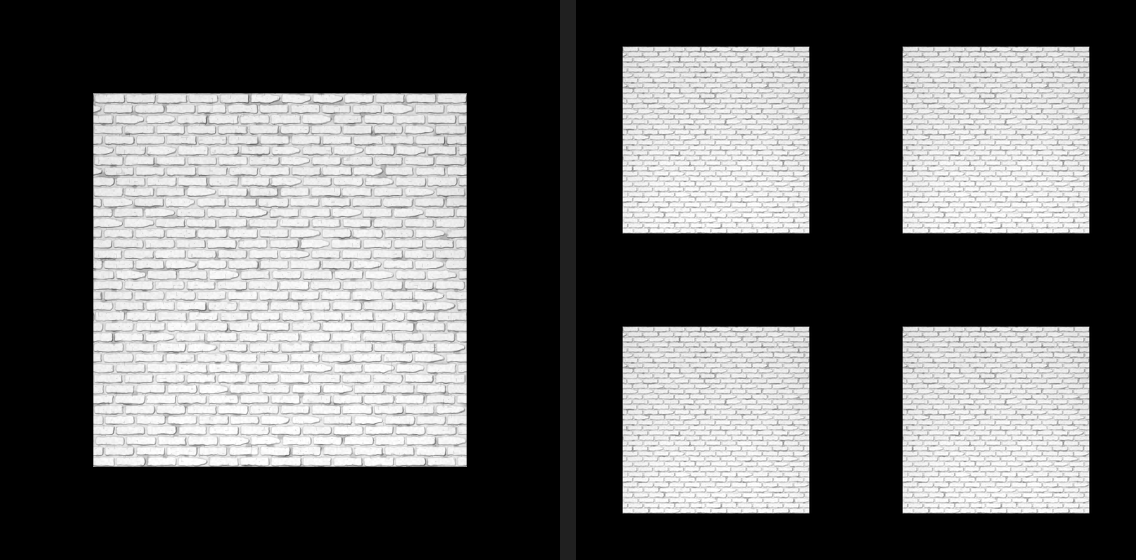
Left: one tile. Right: repeated 2 by 2.
This texture is drawn by a Shadertoy shader. Its source:

```glsl
// Whitewashed brick wall in running bond, set as a square panel in a black surround.
#define COLS 12.0
#define ROWS 36.0
#define MARGIN (1.0 / 6.0)
#define ROW_SHIFT (1.0 / 3.0)
#define JOINT 0.10
#define CORNER 0.17
#define LINE_WIDTH 0.085
#define LINE_DEPTH 0.32
#define WOBBLE 0.07
#define GRAIN 0.05

const vec3 SURROUND = vec3(0.0);
const float TOP_TONE = 0.93;
const float BOTTOM_TONE = 0.985;
const float MORTAR_DROP = 0.065;

float hash(vec2 p) {
    vec3 h = fract(p.xyx * vec3(0.1031, 0.1030, 0.0973));
    h += dot(h, h.yzx + 33.33);
    return fract((h.x + h.y) * h.z);
}

// Value noise that wraps after a whole number of cells
float noise(vec2 p, float period) {
    vec2 i = floor(p), f = fract(p);
    f = f * f * (3.0 - 2.0 * f);
    vec2 a = mod(i, period), b = mod(i + 1.0, period);
    return mix(mix(hash(a), hash(vec2(b.x, a.y)), f.x),
               mix(hash(vec2(a.x, b.y)), hash(b), f.x), f.y);
}

// Rounded brick whose right end may taper
float brickDistance(vec2 p, vec2 halfSize, float taper) {
    halfSize.y -= taper * smoothstep(0.3, 1.5, p.x);
    vec2 d = abs(p) - halfSize + CORNER;
    return length(max(d, 0.0)) + min(max(d.x, d.y), 0.0) - CORNER;
}

float wallTone(vec2 q, float pixel) {
    // Wall position in row heights, counted down from the top
    float aspect = ROWS / COLS;
    vec2 w = vec2(q.x, 1.0 - q.y) * ROWS;

    // Hand-laid unevenness of the edges
    vec2 rough = vec2(noise(w * 2.0, ROWS * 2.0),
                      noise(w * 2.0 + 17.0, ROWS * 2.0)) - 0.5;
    float chip = noise(w * 5.0, ROWS * 5.0) - 0.5;
    vec2 bent = w + rough * WOBBLE * vec2(2.0, 1.6);

    // Brick cell, each course stepped sideways
    float row = floor(bent.y);
    float wrappedRow = mod(row, ROWS);
    float shift = row * ROW_SHIFT + 0.08 * (hash(vec2(wrappedRow, 71.0)) - 0.5);
    float column = bent.x / aspect - shift;
    vec2 id = vec2(mod(floor(column), COLS), wrappedRow);
    vec2 p = vec2((fract(column) - 0.5) * aspect, fract(bent.y) - 0.5);

    // Size, taper and tone differ from brick to brick
    float kind = hash(id + 5.0);
    vec2 halfSize = vec2(0.5 * aspect, 0.5) - JOINT;
    halfSize -= vec2(0.08, 0.035) * hash(id + 29.0);
    float taper = 0.22 * step(0.86, kind);
    float d = brickDistance(p, halfSize, taper) + chip * 0.05;

    // Edges facing down and right fall into shadow
    vec2 toShade = vec2(0.04, 0.06);
    float facing = (brickDistance(p + toShade, halfSize, taper)
                  - brickDistance(p - toShade, halfSize, taper)) / (2.0 * length(toShade));
    float shade = mix(0.28, 1.0, smoothstep(-0.3, 0.8, facing));
    float wear = mix(0.45, 1.25, noise(w * 1.5 + 9.0, ROWS * 1.5));
    float line = 1.0 - smoothstep(0.0, LINE_WIDTH + 0.5 * pixel, abs(d - 0.025));

    // Daylight gradient with softly dimmed sides
    float tone = mix(BOTTOM_TONE, TOP_TONE, smoothstep(0.0, 1.0, q.y));
    tone -= 0.035 * pow(abs(2.0 * q.x - 1.0), 4.0);

    // Brick faces, mortar and painted grain
    float mortar = smoothstep(-pixel, pixel, d);
    tone += (kind - 0.5) * 0.025 * (1.0 - mortar);
    tone -= MORTAR_DROP * mortar;
    tone += GRAIN * (noise(w * 6.0 + 3.0, ROWS * 6.0) - 0.5);
    tone -= LINE_DEPTH * line * shade * wear;

    // Small pits and crumbled joints
    float pit = smoothstep(0.84, 0.97, noise(w * 4.0 + 41.0, ROWS * 4.0));
    float crumble = smoothstep(0.72, 0.9, noise(w + 53.0, ROWS));
    tone -= pit * 0.08 + crumble * mortar * 0.16;
    return clamp(tone, 0.0, 1.0);
}

void mainImage(out vec4 fragColor, in vec2 fragCoord) {
    vec2 uv = fragCoord / iResolution.xy;
    float span = 1.0 - 2.0 * MARGIN;
    vec2 q = (uv - MARGIN) / span;
    float pixel = ROWS / (span * iResolution.y);

    // Panel mask with one-pixel smoothing
    vec2 inside = (0.5 - abs(q - 0.5)) * span * iResolution.xy;
    float panel = clamp(min(inside.x, inside.y) + 0.5, 0.0, 1.0);

    vec3 wall = vec3(wallTone(q, pixel));
    fragColor = vec4(mix(SURROUND, wall, panel), 1.0);
}
```
